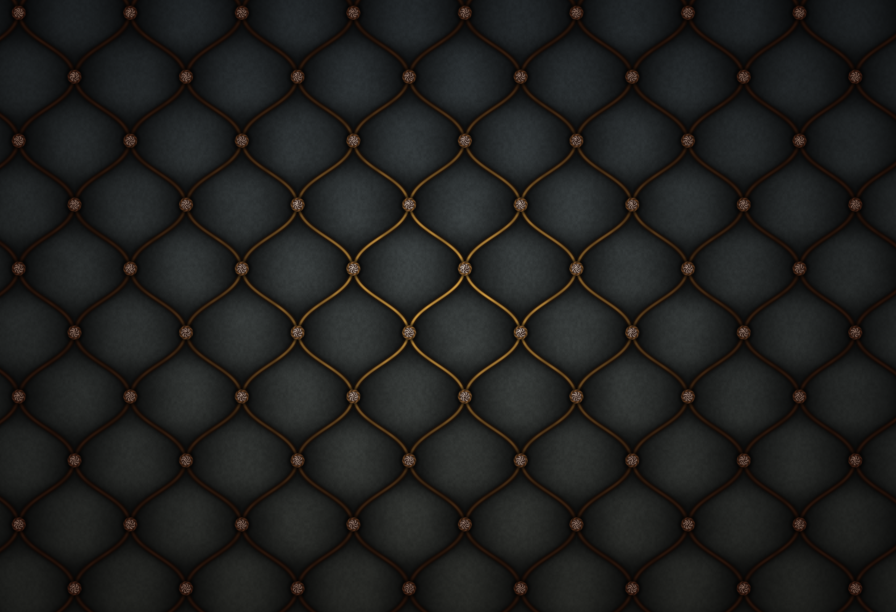
Give the GLSL for this pattern, as a WebGL 1 fragment shader.

```glsl
precision highp float;

uniform vec2 u_resolution;

const float PI = 3.14159265;
const float ROW_STRETCH = 1.145; // height of a repeat over its width

float hash(vec2 p) {
  return fract(sin(dot(p, vec2(12.9898, 78.233))) * 43758.5453);
}

float noise(vec2 p) {
  vec2 i = floor(p);
  vec2 f = fract(p);
  f = f * f * (3.0 - 2.0 * f);
  return mix(mix(hash(i), hash(i + vec2(1.0, 0.0)), f.x),
             mix(hash(i + vec2(0.0, 1.0)), hash(i + 1.0), f.x), f.y);
}

// Padded leather: bright in the middle of a cushion, dark in the seams
vec3 leather(vec2 uv, vec2 q, vec2 cushion, float vignette) {
  vec2 s = sin(PI * cushion);
  float swell = pow(max(s.x * s.y, 0.0), 0.55);
  vec2 local = vec2(cushion.x + cushion.y - 1.0, cushion.y - cushion.x);
  float tilt = 1.0 + 0.3 * dot(local, vec2(0.5, 0.52) - uv);
  float grain = 0.6 * noise(q * 42.0) + 0.4 * noise(q * 85.0) - 0.5;
  float mottle = noise(q * 5.0) - 0.5;
  vec3 tint = mix(vec3(0.180, 0.186, 0.170), vec3(0.155, 0.177, 0.190), uv.y);
  float light = (0.2 + 0.95 * swell * tilt) * vignette;
  return tint * light * (1.0 + 0.22 * grain + 0.12 * mottle) + 0.008;
}

// Faceted gem in a metal setting, turned differently at each crossing
vec3 stud(vec2 d, float r, vec2 id, float glow) {
  float angle = atan(d.y, d.x) + 6.28 * hash(id);
  float facets = 0.5 + 0.5 * sin(angle * 8.0 + 2.0 * sin(r * 110.0));
  float sparkle = noise(d * 75.0 + id * 7.3);
  vec3 gem = mix(vec3(0.24, 0.16, 0.13), vec3(0.66, 0.62, 0.58),
                 0.5 * facets + 0.5 * sparkle);
  gem += 0.2 * smoothstep(0.022, 0.0, length(d - vec2(-0.01, 0.014)));
  gem *= mix(vec3(0.62, 0.50, 0.45), vec3(1.0), glow);
  vec3 rim = mix(vec3(0.17, 0.08, 0.05), vec3(0.42, 0.29, 0.15), glow);
  rim *= 0.75 + 0.5 * facets;
  return mix(gem, rim, smoothstep(0.038, 0.048, r));
}

void main() {
  vec2 uv = gl_FragCoord.xy / u_resolution;
  vec2 q = uv * vec2(8.033, 4.785) - vec2(4.168, 2.685);
  float px = 8.033 / u_resolution.x;

  // Light pooled in the middle of the panel
  vec2 c = uv - vec2(0.49, 0.52);
  float glow = exp(-dot(c * c, vec2(11.0, 9.0)));
  float vignette = mix(0.42, 1.12, exp(-dot(c * c, vec2(4.2, 4.0))));

  // Two mirrored families of S-curves
  float wave = q.y - 0.72 * sin(4.0 * PI * q.y) / (4.0 * PI);
  float slope = (1.0 - 0.72 * cos(4.0 * PI * q.y)) / ROW_STRETCH;
  vec2 family = q.x + vec2(-wave, wave);
  vec2 seam = (fract(family + 0.5) - 0.5) / sqrt(1.0 + slope * slope);
  float cord = min(abs(seam.x), abs(seam.y));

  vec3 col = leather(uv, q, fract(family), vignette);

  // Seam shadow, then the rounded cord
  col *= 1.0 - 0.55 * exp(-cord * cord * 900.0);
  vec3 brown = mix(vec3(0.075, 0.035, 0.02), vec3(0.16, 0.09, 0.04), glow);
  col = mix(col, brown, 0.85 * (1.0 - smoothstep(0.020 - px, 0.024 + px, cord)));
  vec3 gold = mix(vec3(0.13, 0.065, 0.035), vec3(0.74, 0.56, 0.24), glow * glow);
  gold *= 0.85 + 0.3 * noise(q * 14.0);
  col = mix(col, gold, 1.0 - smoothstep(0.010 - px, 0.010 + px, cord));

  // Nearest crossing of the staggered grid
  vec2 idA = floor(q + 0.5);
  vec2 idB = floor(q) + 0.5;
  vec2 stretch = vec2(1.0, ROW_STRETCH);
  vec2 dA = (q - idA) * stretch;
  vec2 dB = (q - idB) * stretch;
  bool first = dot(dA, dA) < dot(dB, dB);
  vec2 d = first ? dA : dB;
  vec2 id = first ? idA : idB;
  float r = length(d);

  col *= 1.0 - 0.6 * smoothstep(0.11, 0.055, r);
  col = mix(col, stud(d, r, id, glow), 1.0 - smoothstep(0.062 - px, 0.062 + px, r));

  gl_FragColor = vec4(clamp(col, 0.0, 1.0), 1.0);
}
```
